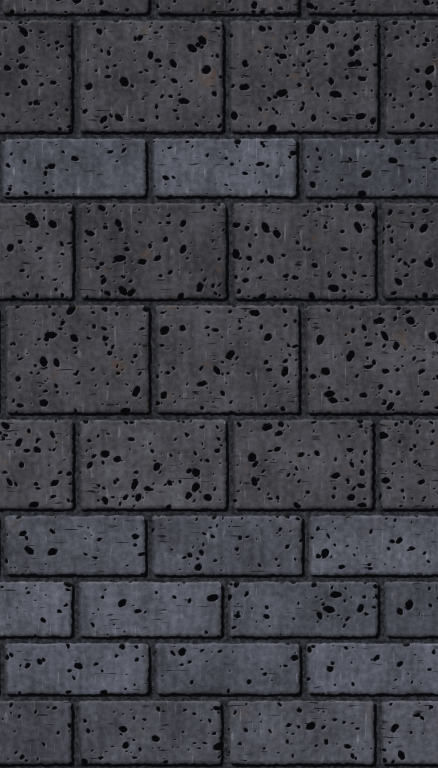
A Shadertoy shader for this texture:

```glsl
// Dark blue-grey brick wall: staggered courses of uneven height, pitted with small holes.
// Lengths are fractions of the canvas height.

const int ROWS = 10;
const float COURSE[11] = float[11](0.001, 0.092, 0.167, 0.247, 0.333, 0.458,
                                   0.607, 0.740, 0.824, 0.978, 1.130);
const float PITCH = 0.197;          // brick length
const float STAGGER = 0.098;        // shift of every other course
const float JOINT_JITTER = 0.045;   // share of the brick length
const float JOINT_HALF = 0.0047;
const float CORNER = 0.005;
const float EDGE_WOBBLE = 0.0016;
const vec2 SHADOW_SHIFT = vec2(0.0035, -0.0035);

const vec3 SMOOTH_FACE = vec3(0.305, 0.315, 0.355);
const vec3 ROUGH_FACE = vec3(0.255, 0.255, 0.275);
const vec3 MORTAR = vec3(0.17, 0.175, 0.195);
const vec3 SHADOW = vec3(0.035, 0.037, 0.048);
const vec3 RIM = vec3(0.45, 0.45, 0.48);
const vec3 RUST = vec3(0.36, 0.28, 0.23);

float hash(vec2 p) {
    vec3 q = fract(p.xyx * 0.1031);
    q += dot(q, q.yzx + 33.33);
    return fract((q.x + q.y) * q.z);
}

vec2 hash2(vec2 p) {
    return vec2(hash(p + 17.3), hash(p + 61.7));
}

float gradientAt(vec2 cell, vec2 offset) {
    float angle = 6.2832 * hash(cell + 100.0);
    return dot(vec2(cos(angle), sin(angle)), offset);
}

float noise(vec2 p) {
    vec2 i = floor(p), f = p - i, e = vec2(1, 0);
    vec2 w = f * f * f * (f * (f * 6.0 - 15.0) + 10.0);
    return mix(mix(gradientAt(i, f), gradientAt(i + e, f - e), w.x),
               mix(gradientAt(i + e.yx, f - e.yx), gradientAt(i + 1.0, f - 1.0), w.x), w.y);
}

float fbm(vec2 p) {
    float sum = 0.0, amp = 1.0;
    for (int i = 0; i < 4; i++) {
        sum += amp * noise(p);
        p = p * 2.03 + 13.7;
        amp *= 0.55;
    }
    return sum;
}

float roundBox(vec2 p, vec2 halfSize) {
    vec2 q = abs(p) - halfSize + CORNER;
    return length(max(q, 0.0)) + min(max(q.x, q.y), 0.0) - CORNER;
}

// Position of a vertical joint within a course
float jointX(float k, float row, float shift) {
    return shift + (k + JOINT_JITTER * (hash(vec2(k + 20.0, row * 3.0 + 5.0)) - 0.5)) * PITCH;
}

// Scattered oval holes: x is the distance, y the side facing the light
vec2 holes(vec2 p, float size, float chance, float minR, float maxR) {
    vec2 base = floor(p / size), best = vec2(1, 0);
    for (int j = -1; j <= 1; j++)
    for (int i = -1; i <= 1; i++) {
        vec2 cell = base + vec2(i, j) + 50.0;
        if (hash(cell) > chance) continue;
        vec2 d = p - (cell - 50.0 + 0.1 + 0.8 * hash2(cell)) * size;
        float r = mix(minR, maxR, pow(hash(cell + 9.1), 2.0));
        float squash = mix(0.75, 1.25, hash(cell + 31.0));
        d.x += d.y * (hash(cell + 43.0) - 0.5);
        float dist = length(d * vec2(squash, 1.0 / squash)) - r;
        if (dist < best.x) best = vec2(dist, dot(normalize(d + 1e-5), vec2(0.6, -0.8)));
    }
    return best;
}

void mainImage(out vec4 fragColor, in vec2 fragCoord) {
    vec2 p = fragCoord / iResolution.y;
    float px = 1.0 / iResolution.y;

    // Find the course and the brick
    int row = 0;
    for (int i = 1; i < ROWS; i++) if (p.y > COURSE[i]) row = i;
    float r = float(row), low = COURSE[row], high = COURSE[row + 1];
    float shift = row % 2 == 0 ? STAGGER : 0.0;
    float k = floor((p.x - shift) / PITCH);
    if (p.x < jointX(k, r, shift)) k -= 1.0;
    else if (p.x > jointX(k + 1.0, r, shift)) k += 1.0;
    float left = jointX(k, r, shift), right = jointX(k + 1.0, r, shift);
    vec2 local = p - 0.5 * vec2(left + right, low + high);
    vec2 halfSize = 0.5 * vec2(right - left, high - low) - JOINT_HALF;
    vec2 id = vec2(k + 10.0, r * 7.0 + 3.0);
    float rough = smoothstep(0.06, 0.13, high - low);

    float wobble = EDGE_WOBBLE * (noise(p * 45.0) + noise(p * 160.0));
    float box = roundBox(local, halfSize) + wobble;
    float shade = roundBox(local - SHADOW_SHIFT, halfSize) + wobble;

    // Mortar with the shadow cast by each brick
    vec3 col = MORTAR * (1.0 + 0.6 * fbm(p * 150.0));
    col = mix(SHADOW, col, smoothstep(-0.001, 0.002, shade));

    // Brick face: clouding, upright brush marks and fine grain
    vec3 face = mix(SMOOTH_FACE, ROUGH_FACE, rough) * mix(0.9, 1.12, hash(id));
    float brush = noise(p * vec2(130.0, 11.0) + id);
    face *= 1.0 + 0.22 * fbm(p * 16.0 + id) + 0.14 * brush + 0.2 * fbm(p * 130.0);
    face = mix(face, RUST, 0.5 * smoothstep(0.42, 0.8, fbm(p * 24.0 + 40.0)) * rough);

    // Thin broken crevices and pale scuffs
    float crevice = smoothstep(0.3, 0.52, noise(p * vec2(45.0, 240.0) + 7.0));
    face *= 1.0 - 0.6 * crevice * smoothstep(-0.1, 0.4, noise(p * 30.0 + 5.0));
    face += 0.1 * smoothstep(0.35, 0.6, noise(p * vec2(190.0, 38.0) + 3.0));

    // Holes, with a lit rim on the lower right
    vec2 warped = p + 0.0014 * vec2(noise(p * 190.0), noise(p * 190.0 + 30.0));
    vec2 big = holes(warped, 0.021, mix(0.2, 0.62, rough), 0.0022, 0.0062);
    vec2 tiny = holes(warped + 0.37, 0.0125, mix(0.2, 0.38, rough), 0.0008, 0.0028);
    vec2 pit = big.x < tiny.x ? big : tiny;
    float rim = smoothstep(0.0025, 0.0, abs(pit.x - 0.0006)) * max(pit.y, 0.0);
    face = mix(face, RIM, 0.5 * rim);
    face = mix(SHADOW, face, smoothstep(-px, px, pit.x));

    // Worn edges: a light bevel on top, darker towards the joints
    float rimBand = smoothstep(-0.005, -0.001, box);
    face += 0.07 * rimBand * smoothstep(0.006, 0.0, halfSize.y - local.y) * (1.0 + noise(p * 60.0));
    face *= 1.0 - 0.25 * rimBand * step(local.y, halfSize.y - 0.006);

    col = mix(face, col, smoothstep(-px, px, box));
    fragColor = vec4(clamp(col, 0.0, 1.0), 1.0);
}
```
